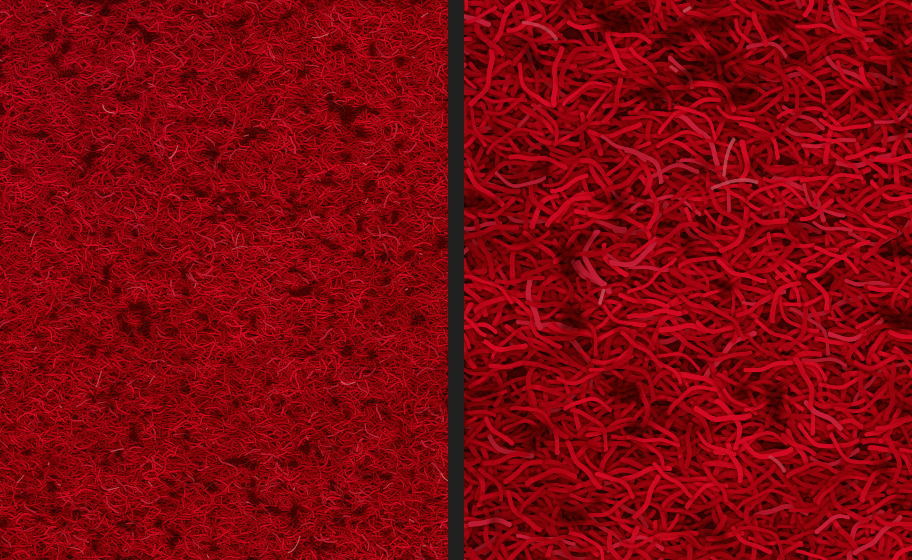
Left, the full canvas; right, a detail of the centre.
Give the GLSL for this texture, as a Shadertoy shader.

```glsl
vec3 hash3(vec2 p) {
    vec3 k = vec3(dot(p, vec2(127.1, 311.7)), dot(p, vec2(269.5, 183.3)), dot(p, vec2(419.2, 371.9)));
    return fract(sin(k) * 43758.5453);
}

float noise(vec2 p) {
    vec2 i = floor(p), f = fract(p);
    f = f * f * (3.0 - 2.0 * f);
    return mix(mix(hash3(i).x, hash3(i + vec2(1, 0)).x, f.x),
               mix(hash3(i + vec2(0, 1)).x, hash3(i + vec2(1, 1)).x, f.x), f.y);
}

// Distance to a bent, slightly wavy strand centred on the origin
float strandDistance(vec2 q, float angle, float bend, float halfLength) {
    float c = cos(angle), s = sin(angle);
    q = vec2(c * q.x + s * q.y, c * q.y - s * q.x);
    float x = clamp(q.x, -halfLength, halfLength);
    float y = bend * x * x + 0.04 * sin(x * 6.0);
    return length(vec2(q.x - x, (q.y - y) / sqrt(1.0 + 4.0 * bend * bend * x * x)));
}

// Crimson ramp: blue rises only in the bright fibres
vec3 dye(float tone) {
    return vec3(tone, 0.008 + 0.03 * smoothstep(0.64, 0.85, tone), 0.26 * pow(tone, 3.2));
}

void mainImage(out vec4 fragColor, in vec2 fragCoord) {
    vec2 p = fragCoord / iResolution.y;
    float pixel = 1.0 / iResolution.y;

    // Clumps of wool and the dark pits between them
    float clump = 0.6 * noise(p * vec2(42.0, 46.0)) + 0.4 * noise(p * 95.0 + 7.0);
    float pit = smoothstep(0.36, 0.16, clump);
    float broad = noise(p * 4.0 + 3.0);

    // Felt, laid from the deep fibres up to the top ones
    float tone = 0.27;
    float pink = 0.0;
    const float LAYERS = 14.0;
    for (float layer = 0.0; layer < LAYERS; layer++) {
        float height = layer / (LAYERS - 1.0);
        float cell = 0.019 + 0.005 * fract(layer * 0.618);
        vec2 g = p / cell + layer * vec2(0.37, 0.71);
        vec2 home = floor(g);
        float blur = 0.55 * pixel / cell;
        for (int j = -1; j <= 1; j++)
        for (int i = -1; i <= 1; i++) {
            vec2 id = home + vec2(i, j);
            vec3 a = hash3(id + layer * 37.0);
            vec3 b = hash3(id + layer * 37.0 + 191.3);
            float angle = (a.z - 0.5) * (b.z > 0.7 ? 3.1 : 1.7) - 0.12;
            float d = strandDistance(g - id - a.xy, angle, (b.x - 0.5) * 1.4, 0.5 + 0.4 * b.y);
            float width = (0.0010 + 0.0006 * b.z) / cell;
            float shadow = 1.0 - smoothstep(width, width + 0.0028 / cell, d);
            float cover = 1.0 - smoothstep(width - blur, width + blur, d);
            cover *= 1.0 - 0.75 * pit * height;
            float shade = mix(0.41, 0.71, height) + 0.22 * (fract(b.x * 7.3 + a.x) - 0.5);
            tone *= 1.0 - 0.16 * shadow;
            tone = mix(tone, shade, cover);
            pink = mix(pink, step(0.95, fract(a.y * 5.7 + b.y)) * height, cover);
        }
    }
    tone *= (0.83 + 0.36 * clump) * (0.95 + 0.1 * broad) * (1.0 - 0.15 * pit);
    vec3 colour = dye(clamp(tone, 0.12, 0.82));
    colour = mix(colour, vec3(0.76, 0.16, 0.27), 0.65 * pink);

    // Cooler cast towards the upper left
    colour.b += 0.035 * tone * smoothstep(0.7, 0.0, length(p - vec2(0.0, 1.0)));

    // Scattered pale lint: mostly flecks, some loose hairs
    vec2 g = p / 0.07;
    for (int j = -1; j <= 1; j++)
    for (int i = -1; i <= 1; i++) {
        vec2 id = floor(g) + vec2(i, j);
        vec3 a = hash3(id + 613.0);
        vec3 b = hash3(id + 877.0);
        float halfLength = 0.02 + 0.26 * b.y * b.y * b.y;
        float d = strandDistance(g - id - a.xy, (a.z - 0.5) * 2.6, (b.x - 0.5) * 5.0, halfLength);
        float blur = 0.6 * pixel / 0.07;
        float lint = 1.0 - smoothstep(0.015 - blur, 0.015 + blur, d);
        vec3 pale = mix(vec3(0.78, 0.22, 0.30), vec3(0.88, 0.52, 0.54), b.x);
        colour = mix(colour, pale, 0.75 * lint * step(0.62, b.z));
    }

    fragColor = vec4(colour, 1.0);
}
```
